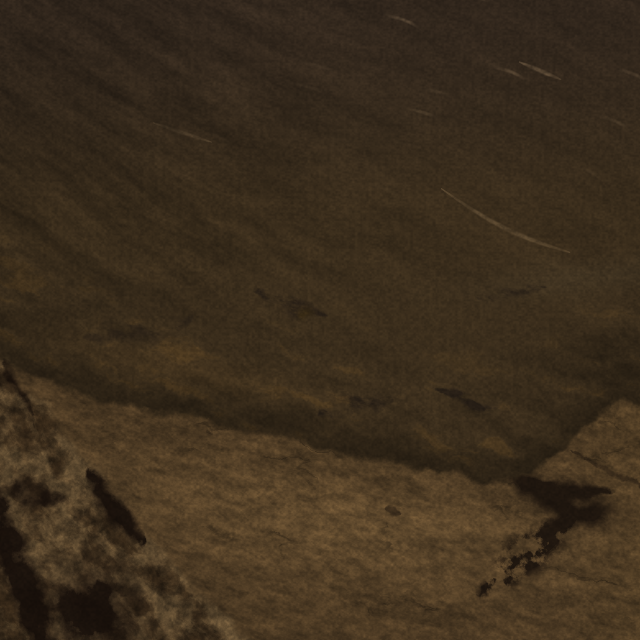
Write a Shadertoy shader that draws this texture.

```glsl
float hash(vec2 p) {
    return fract(sin(dot(p, vec2(127.1, 311.7))) * 43758.545);
}

float noise(vec2 p) {
    vec2 i = floor(p), f = fract(p);
    f = f * f * (3.0 - 2.0 * f);
    return mix(mix(hash(i), hash(i + vec2(1, 0)), f.x),
               mix(hash(i + vec2(0, 1)), hash(i + vec2(1, 1)), f.x), f.y);
}

float fbm(vec2 p) {
    float sum = 0.0, amp = 0.5;
    for (int i = 0; i < 5; i++) {
        sum += amp * noise(p);
        p = mat2(0.8, 0.6, -0.6, 0.8) * p * 2.03 + 7.3;
        amp *= 0.55;
    }
    return sum - 0.53;
}

vec2 rotate(vec2 p, float angle) {
    float c = cos(angle), s = sin(angle);
    return vec2(c * p.x + s * p.y, c * p.y - s * p.x);
}

// Soft line that tapers towards both ends
float stroke(vec2 p, vec2 a, vec2 b, float width) {
    vec2 ab = b - a;
    float t = clamp(dot(p - a, ab) / dot(ab, ab), 0.0, 1.0);
    float w = width * (0.35 + 2.6 * t * (1.0 - t));
    return 1.0 - smoothstep(0.2 * w, 1.3 * w, length(p - a - ab * t));
}

float blob(vec2 p, vec2 center, vec2 radius, float angle) {
    vec2 q = rotate(p - center, angle) / radius;
    return exp(-dot(q, q));
}

float shoreHeight(float x) {
    float slope = 0.408 - 0.218 * x + 0.035 * exp(-18.0 * x);
    return mix(slope, 0.37, smoothstep(0.76, 0.99, x));
}

// Short glints scattered over the upper right
float glints(vec2 p) {
    vec2 q = rotate(p, -0.46) * vec2(11.0, 24.0);
    vec2 cell = floor(q), f = fract(q);
    float seed = hash(cell + 3.7);
    float y = 0.3 + 0.4 * hash(cell + 9.1) + 0.12 * sin(f.x * 4.0 + seed * 6.0);
    float line = 1.0 - smoothstep(0.01, 0.1, abs(f.y - y));
    line *= smoothstep(0.1, 0.5, f.x) * (1.0 - smoothstep(0.55, 0.9, f.x));
    return line * smoothstep(0.62, 1.0, p.y) * smoothstep(0.2, 0.65, p.x) * smoothstep(0.6, 0.9, seed);
}

vec3 waterColor(vec2 p, vec2 q, float depth) {
    vec3 c = mix(vec3(0.23, 0.178, 0.11), vec3(0.195, 0.152, 0.112), smoothstep(0.62, 1.0, p.y));
    c *= 1.0 - 0.1 * blob(p, vec2(0.0, 0.72), vec2(0.35, 0.3), 0.0);
    // Slanted ripples, strongest at the left
    vec2 flow = rotate(p + 0.03 * vec2(0, sin(p.x * 5.0)), -0.5);
    float ripple = fbm(flow * vec2(8.0, 42.0)) + 0.5 * fbm(flow * vec2(30.0, 100.0));
    c *= 1.0 + ripple * smoothstep(0.4, 0.65, p.y) * mix(0.5, 0.22, smoothstep(0.2, 0.75, p.x));
    // Submerged bed and its wet margin
    float bed = 1.0 - smoothstep(0.08, 0.27, depth);
    float bedNoise = fbm(rotate(q, -0.3) * vec2(17.0, 48.0) + 4.0);
    c *= 1.0 + bed * bedNoise * 0.55;
    c += bed * vec3(0.025, 0.013, -0.004) * smoothstep(0.1, 0.3, bedNoise);
    c *= 1.0 - 0.24 * (1.0 - smoothstep(0.01, 0.085, depth));
    c += vec3(0.03, 0.02, 0.007) * blob(q, vec2(0.28, 0.425), vec2(0.2, 0.03), -0.22);
    c += vec3(0.02, 0.021, 0.018) * blob(q, vec2(0.92, 0.565), vec2(0.17, 0.025), 0.1);
    c *= 1.0 - 0.18 * blob(q, vec2(0.95, 0.44), vec2(0.12, 0.04), 0.15);
    // Broken dark clefts below the surface
    float cleft = stroke(q, vec2(0.4, 0.548), vec2(0.51, 0.505), 0.016);
    cleft += 1.2 * stroke(q, vec2(0.68, 0.392), vec2(0.79, 0.35), 0.013);
    cleft += stroke(q, vec2(0.5, 0.358), vec2(0.62, 0.377), 0.016);
    cleft += 0.6 * stroke(q, vec2(0.14, 0.475), vec2(0.3, 0.5), 0.02);
    cleft += 0.8 * stroke(q, vec2(0.74, 0.535), vec2(0.85, 0.55), 0.012);
    cleft *= smoothstep(-0.17, 0.16, fbm(rotate(p, -0.3) * vec2(28.0, 65.0)));
    c = mix(c, vec3(0.125, 0.097, 0.075), min(cleft, 1.0) * 0.75);
    c += vec3(0.07, 0.05, 0.0) * blob(q, vec2(0.482, 0.513), vec2(0.012, 0.008), -0.4);
    // Pale reflections
    vec2 bent = p + vec2(0, 0.012 * sin((p.x - 0.69) * 16.0));
    float shine = 0.55 * stroke(bent, vec2(0.69, 0.705), vec2(0.89, 0.605), 0.004);
    shine += 0.8 * stroke(p, vec2(0.812, 0.903), vec2(0.876, 0.876), 0.004);
    shine += 0.4 * stroke(p, vec2(0.24, 0.808), vec2(0.33, 0.778), 0.0035);
    shine = (shine + 0.7 * glints(p)) * (0.4 + 0.9 * noise(p * 75.0));
    return c + vec3(0.19, 0.16, 0.12) * shine;
}

vec3 sandColor(vec2 p, vec2 q) {
    vec3 c = mix(vec3(0.28, 0.212, 0.13), vec3(0.36, 0.276, 0.17), blob(p, vec2(0.55, 0.18), vec2(0.4, 0.1), -0.15));
    c = mix(c, vec3(0.33, 0.252, 0.15), 0.6 * smoothstep(0.85, 1.0, p.x));
    c *= 1.0 + 0.4 * fbm(rotate(q, -0.2) * vec2(13.0, 50.0)) + 0.5 * fbm(rotate(p, -0.25) * vec2(55.0, 120.0));
    float seam = 1.0 - smoothstep(0.0, 0.045, abs(fbm(rotate(q, -0.15) * vec2(6.0, 20.0))));
    c *= 1.0 - 0.22 * seam * smoothstep(0.0, 0.2, fbm(p * 18.0));
    // Crevice at the right
    float crack = stroke(q, vec2(0.79, 0.262), vec2(0.9, 0.195), 0.024);
    crack += stroke(q, vec2(0.82, 0.242), vec2(0.95, 0.233), 0.018);
    crack += 1.3 * blob(q, vec2(0.918, 0.198), vec2(0.034, 0.021), 0.1);
    crack += 1.2 * stroke(q, vec2(0.885, 0.185), vec2(0.76, 0.08), 0.038) * smoothstep(-0.12, 0.1, fbm(p * 48.0));
    crack += 0.5 * stroke(q, vec2(0.895, 0.295), vec2(1.01, 0.235), 0.005);
    crack += 0.6 * stroke(q, vec2(0.6, 0.207), vec2(0.63, 0.2), 0.009);
    return mix(c, vec3(0.1, 0.07, 0.047), min(crack, 1.0) * 0.9);
}

vec3 rockColor(vec2 p, vec2 q) {
    float patches = fbm(rotate(q, -0.85) * vec2(20.0, 36.0));
    vec3 c = mix(vec3(0.19, 0.14, 0.085), vec3(0.36, 0.285, 0.185), smoothstep(-0.25, 0.18, patches));
    c *= 1.0 + 0.9 * fbm(p * 75.0);
    float shade = 1.2 * stroke(q, vec2(-0.01, 0.23), vec2(0.075, -0.03), 0.03);
    shade += 1.4 * blob(q, vec2(0.145, 0.045), vec2(0.065, 0.055), -0.7);
    shade += stroke(q, vec2(0.14, 0.26), vec2(0.22, 0.16), 0.024);
    shade += 0.8 * stroke(q, vec2(0.0, 0.445), vec2(0.055, 0.35), 0.01);
    shade += 0.7 * stroke(q, vec2(0.0, 0.235), vec2(0.1, 0.22), 0.022);
    shade *= 0.65 + 0.7 * smoothstep(-0.2, 0.15, fbm(p * 38.0));
    return mix(c, vec3(0.085, 0.055, 0.036), min(shade, 1.0) * 0.92);
}

void mainImage(out vec4 fragColor, in vec2 fragCoord) {
    vec2 p = fragCoord / iResolution.xy;
    vec2 q = p + 0.028 * vec2(fbm(p * 32.0), fbm(p * 32.0 + 40.0));
    float depth = q.y - shoreHeight(p.x);
    vec3 color = mix(sandColor(p, q), waterColor(p, q, depth), smoothstep(-0.006, 0.008, depth));
    float rockEdge = 0.375 - 0.86 * p.y + 0.06 * fbm(p * 22.0 + 12.0) - p.x;
    color = mix(color, rockColor(p, q), smoothstep(-0.012, 0.014, rockEdge));
    // Fine grain
    float grain = noise(p * 230.0) + 0.7 * noise(p * 390.0 + 5.0) - 0.85;
    fragColor = vec4(color * (1.0 + 0.19 * grain), 1.0);
}
```
